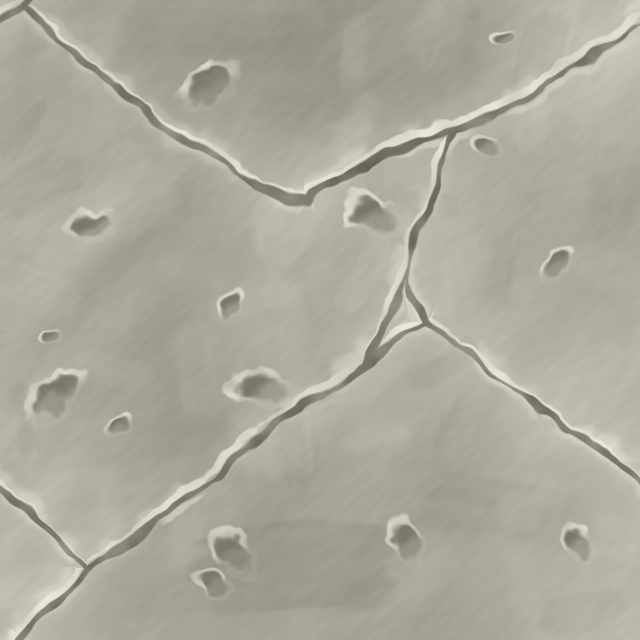
Give the GLSL for this texture, as a WebGL 2 fragment shader.

```glsl
#version 300 es
precision highp float;
// Weathered painted stone: brushed mottling, branching cracks with ragged lit lips, and chipped pits.

uniform vec2 u_resolution;
out vec4 fragColor;

const vec2 LIGHT = vec2(-0.5, 0.86);
const int CRACK_COUNT = 10;

// Crack network on a wrapping tile: start.xy, end.xy, and the sideways bow of each branch
const vec4 CRACKS[CRACK_COUNT] = vec4[CRACK_COUNT](
    vec4(0.03, 0.99, 0.48, 0.68), vec4(0.48, 0.68, 0.71, 0.80),
    vec4(0.71, 0.80, 1.03, 0.99), vec4(0.71, 0.80, 0.637, 0.58),
    vec4(0.637, 0.58, 0.565, 0.43), vec4(0.637, 0.58, 0.67, 0.49),
    vec4(0.67, 0.49, 0.565, 0.43), vec4(0.565, 0.43, 0.14, 0.11),
    vec4(0.67, 0.49, 1.14, 0.11), vec4(0.14, 0.11, 0.03, -0.01));
const float BOWS[CRACK_COUNT] = float[CRACK_COUNT](
    -0.02, 0.018, -0.02, 0.0, 0.004, -0.01, -0.006, 0.0, 0.02, 0.0);

float hash(vec2 p) {
    vec3 q = fract(p.xyx * 0.1031);
    q += dot(q, q.yzx + 33.33);
    return fract((q.x + q.y) * q.z);
}

float noise(vec2 p) {
    vec2 i = floor(p), f = fract(p);
    f = f * f * (3.0 - 2.0 * f);
    return mix(mix(hash(i), hash(i + vec2(1, 0)), f.x),
               mix(hash(i + vec2(0, 1)), hash(i + vec2(1, 1)), f.x), f.y);
}

vec2 noise2(vec2 p) {
    return vec2(noise(p), noise(p + 37.3)) - 0.5;
}

vec2 rotate(vec2 p, float angle) {
    float c = cos(angle), s = sin(angle);
    return vec2(c * p.x + s * p.y, c * p.y - s * p.x);
}

float band(float dist, float halfWidth, float blur) {
    return 1.0 - smoothstep(halfWidth - blur, halfWidth + blur, dist);
}

// Nearest branch: x = distance, positive on its lit side; y = how far its side faces the light
vec2 nearestCrack(vec2 p) {
    vec2 nearest = vec2(1.0, 0.0);
    for (int i = 0; i < CRACK_COUNT; i++) {
        vec2 span = CRACKS[i].zw - CRACKS[i].xy;
        vec2 q = fract(p - 0.5 * (CRACKS[i].xy + CRACKS[i].zw) + 0.5) - 0.5;
        float t = clamp(dot(q, span) / dot(span, span) + 0.5, 0.0, 1.0);
        vec2 side = normalize(vec2(-span.y, span.x));
        q -= side * BOWS[i] * 4.0 * t * (1.0 - t) + span * (t - 0.5);
        float dist = length(q), facing = dot(side, LIGHT);
        if (dist < abs(nearest.x))
            nearest = vec2(dot(q, side) * facing < 0.0 ? -dist : dist, abs(facing));
    }
    return nearest;
}

// Overlapping elongated brush dabs, returned as a signed tone offset
float brushDabs(vec2 p, float seed) {
    vec2 corner = floor(p - 0.5);
    float tone = 0.0;
    for (int i = 0; i < 4; i++) {
        vec2 cell = corner + vec2(i & 1, i >> 1), id = cell + seed;
        vec2 center = cell + 0.25 + 0.5 * vec2(hash(id), hash(id + 11.7));
        vec2 q = rotate(p - center, 0.8 + 2.4 * (hash(id + 23.1) - 0.5));
        float bristle = noise(vec2(q.x * 2.0, q.y * 16.0) + id * 5.0) - 0.5;
        q.x = max(abs(q.x) - 0.32, 0.0);
        float width = mix(0.12, 0.28, hash(id + 31.9));
        float mask = band(length(q) + 0.12 * bristle, width, mix(0.03, 0.09, hash(id + 53.9)));
        tone += mask * (hash(id + 47.3) - 0.5 + 0.25 * bristle);
    }
    return tone;
}

// Chipped pits: a hollow fading away from the light under a broken bright lip
float addPits(float tone, vec2 p, float grid, float chance) {
    vec2 id = floor(p * grid);
    vec2 center = (id + 0.3 + 0.4 * vec2(hash(id + 3.1), hash(id + 8.6))) / grid;
    float radius = mix(0.09, 0.18, hash(id + 19.5)) / grid;
    vec2 offset = p - center;
    if (hash(id + 14.2) > chance || length(offset) > 2.0 * radius) return tone;
    if (abs(nearestCrack(center).x) < 0.045) return tone;
    offset += radius * (0.5 * noise2(p * 38.0) + 0.25 * noise2(p * 85.0));
    vec2 q = rotate(offset, 2.4 * (hash(id + 27.8) - 0.5));
    float edge = length(q / (radius * vec2(1.0, 0.55))) - 1.0;
    float upper = smoothstep(-0.3, 0.4, dot(offset, LIGHT) / radius);
    float hollow = band(edge, -0.1, 0.2) * mix(0.4, 1.0, upper);
    float lip = band(abs(edge - 0.2), 0.2, 0.12) * mix(0.15, 1.0, upper);
    return mix(mix(tone, 0.48, hollow), 0.88, lip * mix(0.4, 1.0, noise(p * 50.0)));
}

void main() {
    vec2 p = gl_FragCoord.xy / u_resolution;
    vec2 warped = p + 0.022 * noise2(p * 11.0) + 0.013 * noise2(p * 31.0);
    vec2 crack = nearestCrack(warped);
    float ragged = 0.006 * (noise(p * 75.0) - 0.5);
    float dist = abs(crack.x) + 0.5 * ragged;
    float lipDist = abs(crack.x - 0.0115 * crack.y) + ragged;
    float backDist = abs(crack.x + 0.012 * crack.y) - ragged;

    // Mottled ground, paler toward the cracks
    float tone = 0.655 + 0.15 * (noise(p * 3.2 + 5.0) - 0.5);
    tone += 0.05 * (noise(rotate(p, 0.8) * vec2(6.0, 18.0)) - 0.5);
    tone += 0.08 * brushDabs(p * 3.5, 2.0) + 0.055 * brushDabs(p * 8.0, 61.0);
    tone += 0.06 * exp(-abs(crack.x) / 0.06);
    tone += 0.022 * (noise(rotate(p, 0.7) * vec2(40.0, 130.0)) - 0.5);
    tone = addPits(tone, p, 4.0, 0.55);
    tone = addPits(tone, p + 1.0, 7.0, 0.1);

    // Chalky flakes, lit lips on both sides, then the dark fissure
    float wear = noise(p * 14.0 + 71.0);
    float flakes = smoothstep(0.4, 0.65, noise(p * 22.0 + 43.0));
    tone += 0.07 * flakes * band(lipDist, 0.018, 0.008);
    float backLip = band(backDist, 0.006 * wear, 0.003) * smoothstep(0.5, 0.75, wear);
    tone = mix(tone, 0.83, 0.75 * backLip);
    float lip = band(lipDist, mix(0.002, 0.01, wear), 0.0025);
    tone = mix(tone, mix(0.82, 0.95, noise(p * 30.0)), lip * mix(0.6, 1.0, wear));
    float girth = noise(p * 19.0 + 19.0);
    float depth = mix(0.38, 0.55, noise(p * 42.0 + 9.0));
    tone = mix(tone, depth, mix(0.8, 1.0, girth) * band(dist, mix(0.002, 0.009, girth), 0.002));

    fragColor = vec4(tone - vec3(0.0, 0.01, 0.062), 1.0);
}
```
